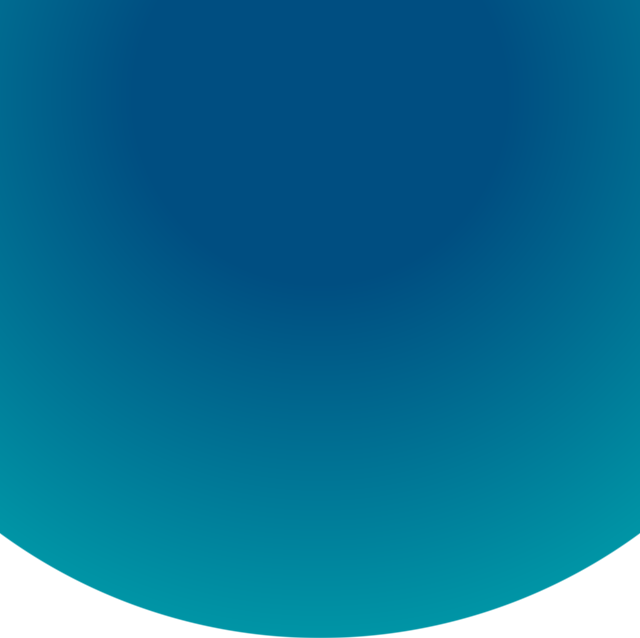
This background is drawn by a Shadertoy shader. Its source:

```glsl
// A large disc on white, cropped by the top and sides of the canvas.
// One distance from its centre gives both the smooth rim and the radial
// gradient, which runs from a flat deep blue core out to teal.

void mainImage(out vec4 fragColor, in vec2 fragCoord) {
    // Canvas heights, measured from the middle of the bottom edge
    vec2 p = (fragCoord - vec2(0.5 * iResolution.x, 0.0)) / iResolution.y;
    float pixel = 1.0 / iResolution.y;

    // The disc rests on the bottom edge, so its centre is one radius up
    float radius = 0.848;
    float dist = length(p - vec2(0.0, radius));

    // Flat core, then a linear blend to the rim
    vec3 deepBlue = vec3(0.0, 0.306, 0.506);
    vec3 teal = vec3(0.0, 0.584, 0.650);
    float blend = clamp((dist - 0.293) / (radius - 0.293), 0.0, 1.0);
    vec3 disc = mix(deepBlue, teal, blend);

    // Antialiased rim over the white ground
    float outside = smoothstep(-pixel, pixel, dist - radius);
    fragColor = vec4(mix(disc, vec3(1.0), outside), 1.0);
}
```
